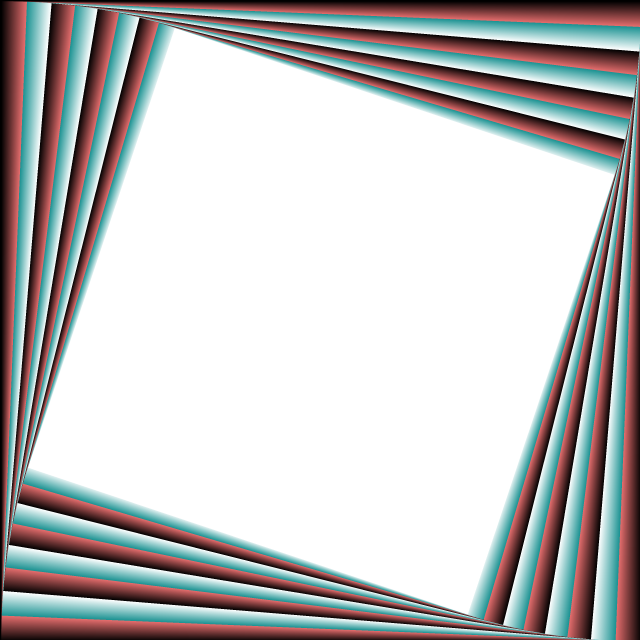
Reproduce this background procedurally as a WebGL 2 fragment shader.

```glsl
#version 300 es
precision highp float;
// A whirl of nested squares, each turned and shrunk along a pursuit spiral.
// Bisection finds the innermost square around a point; its turn angle picks
// the band colour: black to coral, then the inverse, teal to white.

#define PERIOD 0.082                  // turn per colour cycle, radians
#define LAST_TURN 0.3225              // turn of the innermost square
#define CENTRE vec2(0.502, 0.498)
#define HALF_SIDE 0.5
#define CORAL vec3(0.90, 0.43, 0.43)
#define PAPER vec3(1.0)
#define SAMPLES 4                     // antialiasing grid per axis
#define SEARCH_STEPS 14

uniform vec2 u_resolution;
out vec4 fragColor;

// Is p inside the square turned clockwise by the given angle?
bool insideSquare(vec2 p, float turn) {
    float c = cos(turn), s = sin(turn);
    vec2 q = abs(vec2(c * p.x - s * p.y, s * p.x + c * p.y));
    return max(q.x, q.y) < HALF_SIDE * exp(-turn);
}

// Turn of the innermost square that still holds p
float innermostTurn(vec2 p) {
    float low = 0.0, high = LAST_TURN;
    for (int i = 0; i < SEARCH_STEPS; i++) {
        float mid = 0.5 * (low + high);
        if (insideSquare(p, mid)) low = mid;
        else high = mid;
    }
    return low;
}

// Coral ramp in the first half of a cycle, its inverse in the second
vec3 bandColour(float turn) {
    float phase = 2.0 * fract(turn / PERIOD);
    return phase < 1.0 ? CORAL * phase : 1.0 - CORAL * (2.0 - phase);
}

vec3 whirl(vec2 p) {
    if (insideSquare(p, LAST_TURN)) return PAPER;
    return bandColour(innermostTurn(p));
}

void main() {
    float unit = min(u_resolution.x, u_resolution.y);
    vec2 middle = 0.5 * u_resolution;
    vec3 sum = vec3(0.0);

    // Average a small grid of points within the pixel
    for (int j = 0; j < SAMPLES; j++) {
        for (int i = 0; i < SAMPLES; i++) {
            vec2 offset = (vec2(i, j) + 0.5) / float(SAMPLES) - 0.5;
            vec2 uv = (gl_FragCoord.xy + offset - middle) / unit + 0.5;
            sum += whirl(uv - CENTRE);
        }
    }
    fragColor = vec4(sum / float(SAMPLES * SAMPLES), 1.0);
}
```
